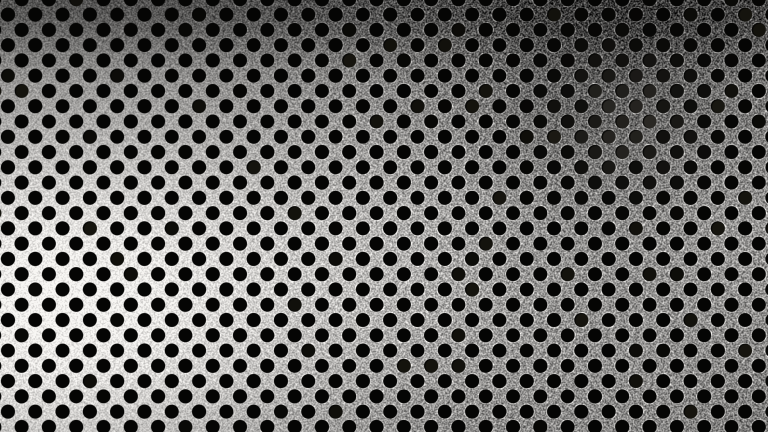
This texture is drawn by a Shadertoy shader. Its source:

```glsl
// Perforated metal sheet: staggered round holes in grainy, unevenly lit steel.

const vec2 PITCH = vec2(0.0632, 0.03535);      // hole spacing, row spacing
const vec2 FIRST_HOLE = vec2(0.0500, 1.0016);  // centre in the top row
const float HOLE_RADIUS = 0.0163;
const float RIM_WIDTH = 0.0013;

const vec3 STEEL_TINT = vec3(1.0, 0.993, 0.982);
const vec3 VOID_COLOR = vec3(0.018, 0.018, 0.014);
const vec3 BACKING_COLOR = vec3(0.21, 0.20, 0.18);
const vec3 OLIVE_GLINT = vec3(0.085, 0.080, 0.055);

float hash(vec2 p) {
    vec3 q = fract(p.xyx * vec3(0.1031, 0.1030, 0.0973));
    q += dot(q, q.yzx + 33.33);
    return fract((q.x + q.y) * q.z);
}

vec2 gradient(vec2 cell) {
    float angle = 6.28318 * hash(cell);
    return vec2(cos(angle), sin(angle));
}

float gradientNoise(vec2 p) {
    vec2 i = floor(p);
    vec2 f = fract(p);
    vec2 w = f * f * f * (f * (f * 6.0 - 15.0) + 10.0);
    vec2 e = vec2(1.0, 0.0);
    float bottom = mix(dot(gradient(i), f),
                       dot(gradient(i + e), f - e), w.x);
    float top = mix(dot(gradient(i + e.yx), f - e.yx),
                    dot(gradient(i + e.xx), f - e.xx), w.x);
    return mix(bottom, top, w.y);
}

// Two octaves of fine grain, turned to hide the noise lattice
float metalGrain(vec2 p) {
    vec2 turned = mat2(0.8, 0.6, -0.6, 0.8) * p + 7.0;
    return gradientNoise(turned * 235.0) + 0.6 * gradientNoise(turned.yx * 131.0);
}

float glow(vec2 p, vec2 center, vec2 size) {
    vec2 q = (p - center) / size;
    return exp(-dot(q, q));
}

// Broad light from the lower left, with dim patches at the top and right
float sheetLight(vec2 p) {
    float light = 0.40;
    light += 0.55 * glow(p, vec2(0.10, 0.30), vec2(0.75, 0.50));
    light += 0.15 * glow(p, vec2(1.00, 0.45), vec2(0.50, 0.40));
    light += 0.16 * glow(p, vec2(1.75, 0.45), vec2(0.35, 0.35));
    light += 0.08 * glow(p, vec2(1.45, 0.05), vec2(0.40, 0.25));
    light -= 0.10 * glow(p, vec2(1.40, 0.80), vec2(0.28, 0.25));
    light -= 0.15 * smoothstep(0.80, 1.0, p.y);
    return light;
}

// Nearest hole: xy is the offset from its centre, zw its column and row
vec4 nearestHole(vec2 p) {
    float row = round((FIRST_HOLE.y - p.y) / PITCH.y);
    float shift = FIRST_HOLE.x - 0.5 * PITCH.x * mod(row, 2.0);
    float column = round((p.x - shift) / PITCH.x);
    vec2 center = vec2(shift + column * PITCH.x, FIRST_HOLE.y - row * PITCH.y);
    return vec4(p - center, column, row);
}

// Dark interior; some holes reveal a dim surface behind the sheet
vec3 holeColor(vec2 offset, vec2 id, vec2 center, float pixel) {
    float chance = hash(id + 19.0);
    float patch_ = glow(center, vec2(1.45, 0.73), vec2(0.16, 0.15));
    float visible = 1.0 - smoothstep(-pixel, pixel,
        length(offset - vec2(0.002, -0.001)) - 0.94 * HOLE_RADIUS);
    vec3 color = mix(VOID_COLOR, OLIVE_GLINT, visible * smoothstep(0.88, 1.0, chance));
    return mix(color, BACKING_COLOR, visible * patch_ * mix(0.35, 0.9, hash(id + 3.0)));
}

void mainImage(out vec4 fragColor, in vec2 fragCoord) {
    vec2 p = fragCoord / iResolution.y;
    float pixel = 1.0 / iResolution.y;
    float rightness = smoothstep(0.2, 1.2, p.x);

    // Lit steel surface
    float light = sheetLight(p);
    light += metalGrain(p) * mix(0.20, 0.36, rightness);

    // Holes with a worn bright rim
    vec4 hole = nearestHole(p);
    float radius = HOLE_RADIUS * (0.985 + 0.03 * hash(hole.zw));
    float edge = length(hole.xy) - radius;
    float rim = 1.0 - smoothstep(0.0, RIM_WIDTH + pixel, abs(edge - 0.5 * RIM_WIDTH));
    float wear = 0.65 + 0.7 * gradientNoise(p * 60.0);
    light += 0.26 * rim * wear * rightness;

    vec3 steel = STEEL_TINT * clamp(light, 0.0, 0.97);
    vec3 inside = holeColor(hole.xy, hole.zw, p - hole.xy, pixel);
    float metalMask = smoothstep(-0.75 * pixel, 0.75 * pixel, edge);
    fragColor = vec4(mix(inside, steel, metalMask), 1.0);
}
```
